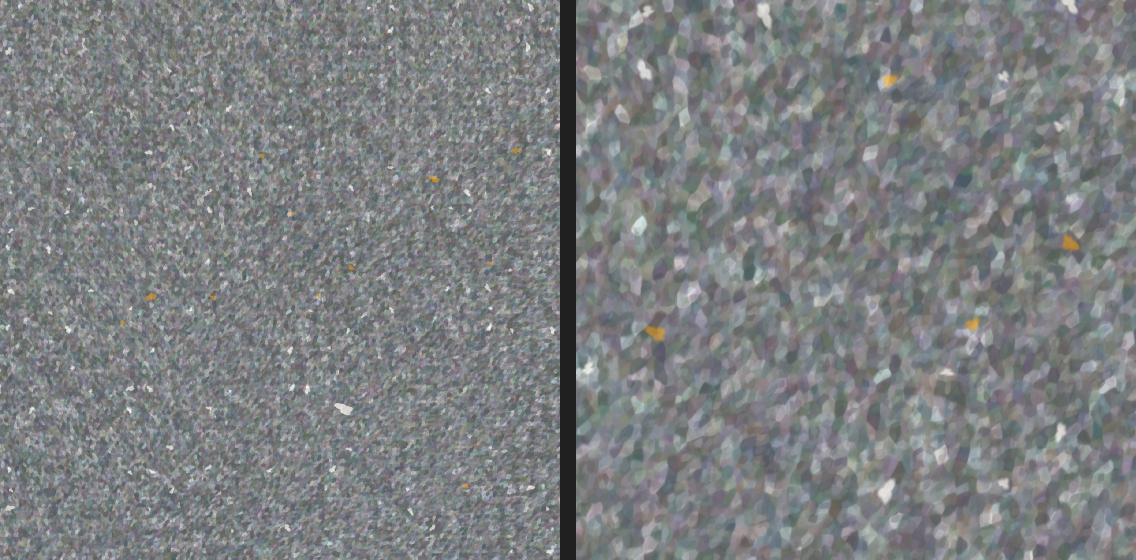
Left, the full canvas; right, a detail of the centre.
Give the GLSL for this texture, as a WebGL 2 fragment shader.

```glsl
#version 300 es
precision highp float;
// Fine grey asphalt: packed tinted grains with scattered pale, ochre and slate chips.
uniform vec2 u_resolution;
out vec4 fragColor;

// Grain sizes, as cells across the canvas, and their shares of the contrast
const float GRAIN_CELLS = 150.0;
const float GRIT_CELLS = 250.0;
const float CLUMP_CELLS = 52.0;
const float GRAIN_SHARE = 0.86;
const float GRIT_SHARE = 0.42;
const float CLUMP_SHARE = 0.27;

// Grain shape
const float GRAIN_FALLOFF = 7.5;
const float GRAIN_STRETCH = 1.32;
const float ANGLE_SPREAD = 1.5;

// Tone curve and tint
const vec3 BASE_COLOR = vec3(0.492, 0.503, 0.509);
const float CONTRAST = 0.073;
const float HIGHLIGHT_SKEW = 0.009;
const vec3 PINK_CYAN = vec3(0.020, -0.008, 0.002);
const vec3 YELLOW_BLUE = vec3(0.007, 0.005, -0.019);

// Chip colours
const vec3 PALE = vec3(0.90, 0.89, 0.87);
const vec3 OCHRE = vec3(0.80, 0.59, 0.24);
const vec3 SLATE = vec3(0.37, 0.40, 0.45);
const vec3 OLIVE = vec3(0.57, 0.57, 0.50);
const float CHIP_SOFTNESS = 0.0016;

const float TAU = 6.2831853;

vec3 hash3(vec2 cell) {
    vec3 k = vec3(dot(cell, vec2(127.1, 311.7)),
                  dot(cell, vec2(269.5, 183.3)),
                  dot(cell, vec2(419.2, 371.9)));
    return fract(sin(k) * 43758.5453);
}

// Three roughly normal values of unit variance
vec3 normal3(vec2 cell) {
    return 2.0 * (hash3(cell + 17.3) + hash3(cell + 41.7) + hash3(cell + 73.1) - 1.5);
}

mat2 rotation(float angle) {
    float c = cos(angle), s = sin(angle);
    return mat2(c, s, -s, c);
}

// Smooth noise for slow drifts across the surface
float drift(vec2 p) {
    vec2 cell = floor(p), f = fract(p);
    f = f * f * (3.0 - 2.0 * f);
    return mix(mix(hash3(cell).x, hash3(cell + vec2(1, 0)).x, f.x),
               mix(hash3(cell + vec2(0, 1)).x, hash3(cell + vec2(1, 1)).x, f.x), f.y);
}

// Soft elongated grains; the blend keeps unit variance everywhere
vec3 grains(vec2 p, float cells, float lean, float seed) {
    vec2 q = p * cells, home = floor(q);
    vec3 sum = vec3(0.0);
    float power = 1e-6;
    for (int y = -1; y <= 1; y++) {
        for (int x = -1; x <= 1; x++) {
            vec2 cell = home + vec2(x, y);
            vec3 h = hash3(cell + seed);
            vec2 d = q - cell - 0.1 - 0.8 * h.xy;
            d = rotation(lean + (h.z - 0.5) * ANGLE_SPREAD) * d;
            d *= vec2(GRAIN_STRETCH, 1.0 / GRAIN_STRETCH);
            float weight = exp(-GRAIN_FALLOFF * dot(d, d));
            sum += weight * normal3(cell + seed);
            power += weight * weight;
        }
    }
    return sum * inversesqrt(power);
}

// Coverage of sparse irregular chips, at most one in each cell
float chips(vec2 p, float cells, float chance, float radius, float seed) {
    vec2 cell = floor(p * cells);
    vec3 h = hash3(cell + seed), shape = hash3(cell + seed + 9.7);
    vec2 d = (fract(p * cells) - 0.35 - 0.3 * h.xy) / cells;
    d = rotation(shape.x * TAU) * d * vec2(1.25, 0.85);
    float a = atan(d.y, d.x);
    float outline = 1.0 + 0.22 * sin(2.0 * a + shape.y * TAU)
                        + 0.18 * sin(3.0 * a + shape.z * TAU)
                        + 0.10 * sin(5.0 * a + h.x * TAU);
    float size = radius * mix(0.45, 1.0, shape.y * shape.y);
    float soft = max(CHIP_SOFTNESS, 0.8 / u_resolution.y);
    float cover = 1.0 - smoothstep(-soft, soft, length(d) - size * outline);
    return cover * step(h.z, chance);
}

void main() {
    vec2 p = gl_FragCoord.xy / u_resolution.y;

    // Grains stand upright and lean over towards the lower right
    float lean = 0.75 * smoothstep(0.7, 1.5, p.x + 1.0 - p.y)
               + 0.6 * (drift(p * 5.0 + 3.0) - 0.5);
    vec3 field = GRAIN_SHARE * grains(p, GRAIN_CELLS, lean, 0.0)
               + GRIT_SHARE * grains(p, GRIT_CELLS, lean, 211.0)
               + CLUMP_SHARE * grains(p, CLUMP_CELLS, lean, 507.0);

    // Tone, tint and a slightly cooler lower edge
    float tone = CONTRAST * field.x + HIGHLIGHT_SKEW * field.x * field.x;
    tone += 0.02 * (drift(p * 7.0) - 0.5);
    vec3 color = BASE_COLOR + tone + PINK_CYAN * field.y + YELLOW_BLUE * field.z;
    color += vec3(0.006, 0.002, -0.008) * (p.y - 0.4);

    // Chips keep some of the grain shading
    vec3 shade = vec3(0.45 * tone);
    color = mix(color, SLATE + shade, 0.65 * chips(p, 14.0, 0.12, 0.012, 31.0));
    color = mix(color, OLIVE + shade, 0.70 * chips(p, 15.0, 0.10, 0.010, 87.0));
    color = mix(color, OCHRE + shade, 0.85 * chips(p, 20.0, 0.045, 0.008, 143.0));
    color = mix(color, PALE + shade, 0.85 * chips(p, 28.0, 0.13, 0.0058, 199.0));
    color = mix(color, PALE + shade, 0.95 * chips(p, 9.0, 0.06, 0.013, 263.0));

    fragColor = vec4(clamp(color, 0.0, 1.0), 1.0);
}
```
